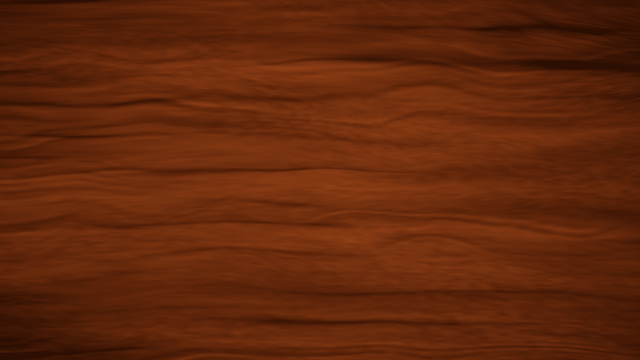
A Shadertoy shader for this texture:

```glsl
const vec3 DARK_WOOD = vec3(0.175, 0.055, 0.006);
const vec3 MID_WOOD = vec3(0.380, 0.148, 0.040);
const vec3 LIGHT_WOOD = vec3(0.590, 0.262, 0.088);

const float BASE_TONE = 0.735;
const float VIGNETTE = 1.25;
const float WAVE_HEIGHT = 0.045;
const float BAND_CONTRAST = 0.42;
const float STREAK_CONTRAST = 0.32;
const float FIBRE_CONTRAST = 0.17;
const float FIGURE_CONTRAST = 0.32;
const float SMOKE_DEPTH = 0.20;
const float VEIN_DEPTH = 0.30;
const float SHADE_DEPTH = 0.20;
const int VEIN_COUNT = 13;

float hash(vec2 p) {
    vec3 q = fract(vec3(p.xyx) * 0.1031);
    q += dot(q, q.yzx + 33.33);
    return fract((q.x + q.y) * q.z);
}

float noise(vec2 p) {
    vec2 cell = floor(p);
    vec2 f = fract(p);
    f = f * f * (3.0 - 2.0 * f);
    float low = mix(hash(cell), hash(cell + vec2(1, 0)), f.x);
    float high = mix(hash(cell + vec2(0, 1)), hash(cell + vec2(1, 1)), f.x);
    return mix(low, high, f.y);
}

// Layered noise, centred on zero
float fbm(vec2 p) {
    float sum = 0.0;
    float amplitude = 0.5;
    for (int i = 0; i < 4; i++) {
        sum += amplitude * (noise(p) - 0.5);
        p = p * vec2(1.9, 2.1) + vec2(17.3, 41.7);
        amplitude *= 0.55;
    }
    return sum;
}

// Slow bending shared by the grain and the veins
vec2 bendGrain(vec2 p) {
    float wave = noise(p * vec2(1.6, 3.0) + 5.0) - 0.5;
    float ripple = noise(p * vec2(4.5, 7.0) + 23.0) - 0.5;
    return p + vec2(0.0, WAVE_HEIGHT * (wave + 0.35 * ripple));
}

// Tapered dark lines, each with a soft shade on one side
float veins(vec2 p) {
    float core = 0.0;
    float shade = 0.0;
    for (int i = 0; i < VEIN_COUNT; i++) {
        float id = float(i) + 1.0;
        float rowY = (id - 0.5 + 0.9 * (hash(vec2(id, 3.0)) - 0.5)) / float(VEIN_COUNT);
        float centreX = 1.8 * hash(vec2(id, 11.0));
        float reach = mix(0.3, 1.0, hash(vec2(id, 19.0)));
        float side = hash(vec2(id, 29.0)) < 0.65 ? 1.0 : -1.0;

        float bend = noise(vec2(p.x * 3.2, id * 7.3)) - 0.5;
        bend += 0.3 * (noise(vec2(p.x * 9.0, id * 13.7)) - 0.5);
        float d = (p.y - rowY - 0.026 * bend) * side;

        float taper = 1.0 - smoothstep(0.3 * reach, reach, abs(p.x - centreX));
        float swell = noise(vec2(p.x * 4.0, id * 31.1));
        float width = mix(0.0035, 0.014, swell * swell) * (0.4 + 0.6 * taper);
        float strength = taper * mix(0.35, 1.0, noise(vec2(p.x * 5.0, id * 5.9)));

        core = max(core, strength * exp(-d * d / (width * width)));
        float fade = smoothstep(-0.005, 0.005, d) * exp(-max(d, 0.0) / 0.024);
        shade = max(shade, strength * fade);
    }
    return VEIN_DEPTH * core + SHADE_DEPTH * shade;
}

// Bright contour lines that swirl where the figure is strong
float swirlFigure(vec2 p) {
    float mask = smoothstep(0.45, 0.75, noise(p * vec2(1.5, 5.5) + vec2(8.0, 2.0)));
    float height = p.y + 0.06 * noise(p * vec2(5.0, 13.0) + 61.0);
    float lines = noise(vec2(p.x * 2.0, height * 85.0)) - 0.45;
    return mask * lines;
}

void mainImage(out vec4 fragColor, in vec2 fragCoord) {
    vec2 uv = fragCoord / iResolution.xy;
    vec2 p = fragCoord / iResolution.y;
    vec2 grain = bendGrain(p);

    // Broad bands, thin streaks and short slanted fibres
    float bands = fbm(grain * vec2(1.3, 11.0) + 3.0);
    float streaks = fbm(grain * vec2(3.5, 52.0) + 37.0);
    float slant = 38.0 * (noise(grain * vec2(1.5, 6.0)) - 0.3);
    float fibres = noise(vec2(grain.x * 32.0 + grain.y * slant, grain.y * 150.0)) - 0.5;
    float fibreMask = 0.4 + 0.9 * noise(grain * vec2(3.0, 12.0) + 71.0);

    // Smoky dark streaks with a ragged edge
    float smoke = noise(grain * vec2(1.5, 17.0) + 91.0) + 0.5 * streaks;
    smoke = smoothstep(0.58, 0.95, smoke);

    float tone = BASE_TONE;
    tone += BAND_CONTRAST * bands + STREAK_CONTRAST * streaks;
    tone += FIBRE_CONTRAST * fibres * fibreMask;
    tone += FIGURE_CONTRAST * swirlFigure(grain);
    tone -= SMOKE_DEPTH * smoke + veins(grain) * (1.0 + 1.2 * streaks);

    // Darker rim
    vec2 fromCentre = uv - 0.5;
    tone -= VIGNETTE * dot(fromCentre, fromCentre);
    tone = clamp(tone, 0.0, 1.0);

    vec3 color = mix(DARK_WOOD, MID_WOOD, min(tone * 2.0, 1.0));
    color = mix(color, LIGHT_WOOD, max(tone * 2.0 - 1.0, 0.0));
    fragColor = vec4(color, 1.0);
}
```
